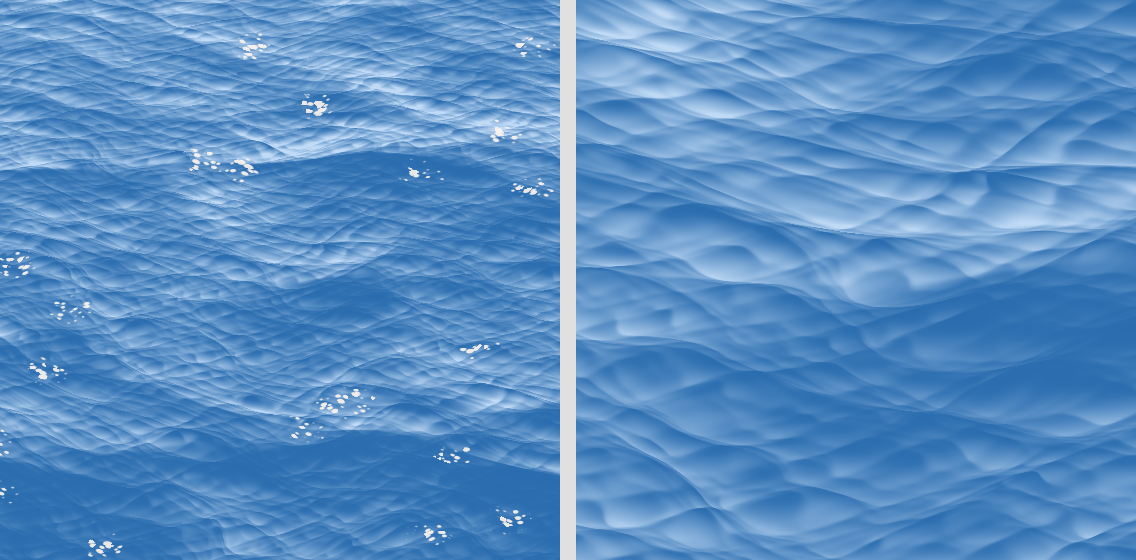
Left: the whole. Right: its middle third, enlarged.
This texture is drawn by a WebGL 1 fragment shader. Its source:

```glsl
precision highp float;
// Open sea seen from above at a slant: blue swell with fine wind chop and sun glints.
// Layered, sharpened sines on a perspective plane give the slope towards the viewer,
// slope becomes the share of reflected sky, and cellular noise scatters the glints.

uniform vec2 u_resolution;

const int WAVES = 20;
const float HORIZON = 2.6;
const float PLANE_DEPTH = 9.66;
const float PLANE_WIDTH = 2.1;

const vec3 DEEP_BLUE = vec3(0.165, 0.425, 0.685);
const vec3 SKY_SHEEN = vec3(0.690, 0.810, 0.935);
const vec3 SUN_GLINT = vec3(1.0, 0.96, 0.93);

float hash(float n) {
  return fract(sin(n * 12.9898) * 43758.5);
}

vec2 hash2(vec2 cell) {
  float n = dot(cell, vec2(1.37, 7.91));
  return vec2(hash(n + 0.31), hash(n + 4.73));
}

// Distance to the nearest scattered point, and that point's random value.
vec2 cellular(vec2 p) {
  vec2 base = floor(p);
  vec2 nearest = vec2(8.0, 0.0);
  for (int j = -1; j <= 1; j++) {
    for (int i = -1; i <= 1; i++) {
      vec2 cell = base + vec2(float(i), float(j));
      vec2 point = hash2(cell);
      float d = length(cell + point - p);
      if (d < nearest.x) nearest = vec2(d, hash(point.x * 9.0 + point.y * 5.0));
    }
  }
  return nearest;
}

// Screen position to a point on the water plane, which recedes upwards.
vec2 waterPlane(vec2 uv) {
  return vec2((uv.x - 0.5) * PLANE_WIDTH, PLANE_DEPTH) / (HORIZON - uv.y);
}

// Bends the straight wave fronts so that crests stay short.
vec2 bend(vec2 p) {
  p += 0.030 * sin(p.yx * vec2(9.0, 7.0) + vec2(0.7, 2.1));
  p += 0.012 * sin(p.yx * vec2(23.0, 19.0) + vec2(4.2, 1.3));
  return p;
}

// Tilt of the water away from the viewer, about -2 to 2.
// Each wave drags the next ones towards its crest; waves below pixel size fade.
float wavesTilt(vec2 p, float freq, float growth, float spread, float seed, float footprint) {
  float tilt = 0.0;
  for (int i = 0; i < WAVES; i++) {
    float n = float(i) + seed;
    float angle = 1.79 + spread * (2.0 * hash(n) - 1.0);
    angle = 3.1416 - angle;
    vec2 dir = vec2(cos(angle), sin(angle));
    float phase = dot(p, dir) * freq + 6.2832 * hash(n + 51.7);
    float slope = exp(sin(phase) - 1.0) * cos(phase);
    float visible = 1.0 - smoothstep(1.2, 2.4, freq * footprint);
    tilt -= dir.y * slope * visible;
    p -= dir * slope * 0.6 / freq;
    freq *= growth;
  }
  return tilt * 3.5 / sqrt(float(WAVES));
}

// Small flecks gathered in a few sparse clusters.
float glints(vec2 uv, vec2 clusterGrid, vec2 fleckGrid) {
  vec2 cluster = cellular(uv * clusterGrid);
  float gathered = (1.0 - smoothstep(0.04, 0.30, cluster.x)) * step(0.55, cluster.y);
  vec2 ripple = 0.004 * sin(uv.yx * vec2(90.0, 70.0));
  vec2 fleck = cellular((uv + ripple) * fleckGrid);
  float radius = 0.75 * gathered * fleck.y * fleck.y;
  float shape = 1.0 - smoothstep(radius - 0.15, radius + 0.15, fleck.x);
  return shape * smoothstep(0.08, 0.25, radius);
}

// Lifts negative values smoothly towards zero.
float softFloor(float x, float softness) {
  return softness * log(1.0 + exp(x / softness));
}

void main() {
  vec2 uv = gl_FragCoord.xy / u_resolution;
  vec2 p = bend(waterPlane(uv));
  float away = HORIZON - uv.y;
  float footprint = PLANE_DEPTH / (away * away * u_resolution.y);

  // Broad swell, then chop that is livelier on the bright backs and far away.
  float swell = wavesTilt(p, 5.0, 1.10, 0.8, 3.0, footprint);
  float chop = wavesTilt(p, 40.0, 1.125, 0.95, 37.0, footprint);
  float liveliness = clamp(0.85 + 0.2 * swell + 0.4 * (uv.y - 0.5), 0.4, 1.4);
  chop *= liveliness;

  // Share of sky reflected, brighter towards the horizon.
  float sheen = 0.29 + 0.40 * (uv.y - 0.5) + 0.19 * swell + 0.20 * chop;
  sheen = min(softFloor(sheen, 0.08), 1.12);

  vec3 color = mix(DEEP_BLUE, SKY_SHEEN, sheen);
  float sparkle = glints(uv, vec2(5.0, 8.0), vec2(75.0, 130.0));
  color = mix(color, SUN_GLINT, 0.9 * sparkle);
  gl_FragColor = vec4(color, 1.0);
}
```
